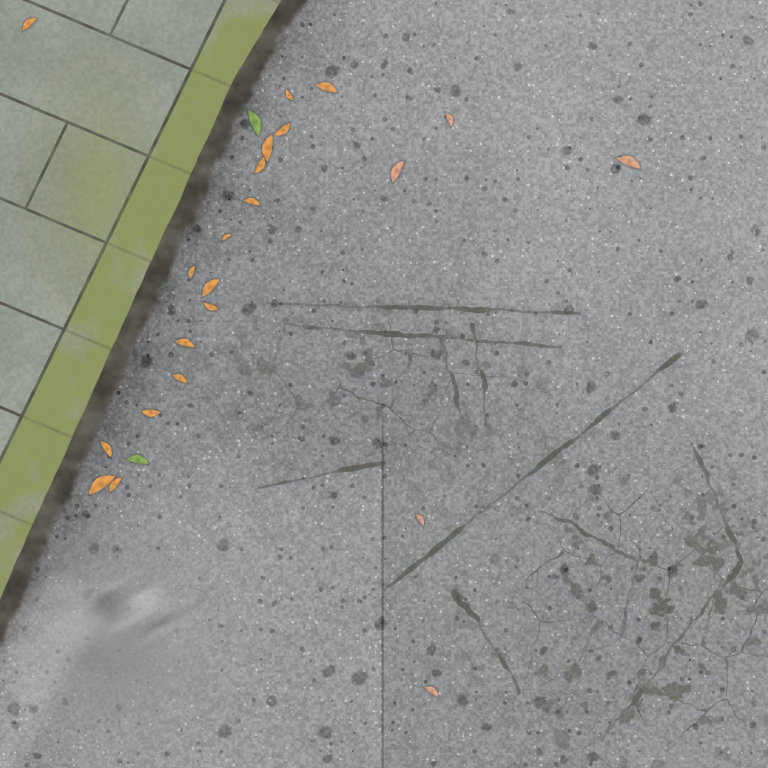
Give the GLSL for this texture, as a Shadertoy shader.

```glsl
const vec3 ASPHALT = vec3(.595, .603, .606);
const vec3 DIRT = vec3(.31, .3, .27);
const vec3 PAVER = vec3(.585, .605, .565);
const vec3 MOSS = vec3(.55, .59, .36);
const vec3 ORANGE = vec3(.86, .6, .32);
const vec3 GREEN = vec3(.52, .65, .34);
const float GRAIN = .11;
const float FACE = .029;
const float ROW = .136;

// Four straight seams, then crack branches
const vec4 LINES[11] = vec4[11](
  vec4(.35, .605, .755, .592), vec4(.885, .538, .5, .232),
  vec4(.338, .365, .498, .398), vec4(.37, .577, .73, .548),
  vec4(.615, .575, .637, .44), vec4(.573, .557, .6, .46),
  vec4(.898, .427, .966, .27), vec4(.966, .27, .78, .03),
  vec4(.592, .232, .677, .1), vec4(.703, .336, .833, .27),
  vec4(.833, .27, .807, .167));
// Centre, angle, half length (negative is green)
const vec4 LEAVES[12] = vec4[12](
  vec4(.037, .97, .7, .012), vec4(.426, .887, -.3, .015),
  vec4(.333, .841, -1.2, -.018), vec4(.348, .808, 1.4, .018),
  vec4(.516, .778, 1.1, .016), vec4(.82, .79, -.4, .017),
  vec4(.273, .627, .8, .016), vec4(.586, .845, -1.2, .01),
  vec4(.131, .371, .6, .021), vec4(.18, .402, -.2, -.015),
  vec4(.548, .324, -1, .009), vec4(.563, .101, -.6, .011));

float hash(vec2 p) {
  vec3 q = fract(p.xyx * .1031);
  q += dot(q, q.yzx + 33.33);
  return fract((q.x + q.y) * q.z);
}
float noise(vec2 p) {
  vec2 i = floor(p), f = fract(p);
  f *= f * (3. - 2. * f);
  return mix(mix(hash(i), hash(i + vec2(1, 0)), f.x),
    mix(hash(i + vec2(0, 1)), hash(i + 1.), f.x), f.y);
}
float fbm(vec2 p) {
  return .5 * noise(p) + .27 * noise(p * 2.03 + 7.) + .16 * noise(p * 4.1 + 21.);
}
float segment(vec2 p, vec4 s) {
  vec2 a = p - s.xy, b = s.zw - s.xy;
  return length(a - b * clamp(dot(a, b) / dot(b, b), 0., 1.));
}
float line(float d, float w, float px) {
  return 1. - smoothstep(w, w + 1.5 * px, abs(d));
}
float glow(vec2 p, vec2 c, vec2 r) {
  p = (p - c) / r;
  return exp(-dot(p, p));
}
// One candidate speck per cell
float specks(vec2 p) {
  vec2 id = floor(p), c = .3 + .4 * vec2(hash(id + 3.7), hash(id + 9.2));
  float r = .12 + .22 * hash(id + 21.);
  return step(.88, hash(id)) * (1. - smoothstep(r * .5, r, length(fract(p) - c)));
}
// Zero on the border between random cells
float cellBorder(vec2 p) {
  vec2 id = floor(p), f = fract(p);
  float near = 9., next = 9.;
  for (int k = 0; k < 9; k++) {
    vec2 o = vec2(k % 3 - 1, k / 3 - 1);
    float d = length(o + vec2(hash(id + o), hash(id + o + 41.)) - f);
    next = min(next, max(near, d));
    near = min(near, d);
  }
  return next - near;
}
void addLeaf(inout vec3 col, vec2 p, vec4 leaf, float px) {
  float c = cos(leaf.z), s = sin(leaf.z), len = abs(leaf.w);
  vec2 q = mat2(c, -s, s, c) * (p - leaf.xy) / len;
  q.y += .18 * q.x * q.x;
  float d = max(abs(q.y) - .36 * (1. - q.x * q.x), abs(q.x) - 1.) * len;
  vec3 tint = leaf.w < 0. ? GREEN : mix(ORANGE, vec3(.84, .63, .52), smoothstep(.4, .5, leaf.x));
  col *= .78 + .22 * smoothstep(0., .004, d);
  col = mix(col, tint * (.88 + .22 * noise(q * 3.)), 1. - smoothstep(-px, px, d));
}

vec3 road(vec2 p, float edge, float px) {
  // Broad tones, grime and the step at the vertical seam
  float rough = 1. - .8 * glow(p, vec2(.15, .17), vec2(.13));
  float middle = glow(p, vec2(.48, .5), vec2(.24, .12));
  float corner = glow(p, vec2(.84, .19), vec2(.22)), side = p.x - .498;
  vec3 col = ASPHALT + .07 * (fbm(p * 7.) - .5) + .025 * smoothstep(1., 1.8, p.x + p.y);
  col -= .06 * middle + .05 * corner;
  col -= (.13 * exp(-edge * 24.) + .04 * exp(-edge * 6.)) * (.5 + fbm(p * 28.));
  col -= (1. - smoothstep(.4, .49, p.y)) * (.14 * line(side, .0006, px)
    + .045 * smoothstep(-px, px, side) * exp(-max(side, 0.) * 9.));
  // Worn concrete and brushed streaks
  float worn = segment(p + .025 * fbm(p * 18.), vec4(.09, .21, -.01, .04));
  col += .09 * (1. - smoothstep(.025, .065, worn));
  vec2 streak = vec2((p.y - p.x * .55) * 82., p.x * 18. + p.y * 12.);
  col += .32 * (noise(streak) - .5) * glow(p, vec2(.18, .21), vec2(.065, .035));
  // Aggregate and pits
  col += GRAIN * rough * (noise(p * 270.) + .7 * noise(p * 490.) - .85);
  col += .15 * rough * (specks(p * 130.) - specks(p * 75. + 28.)
    - specks((p + .006 * noise(p * 90.)) * 29.));
  // Seams, cracks and blotches
  vec2 bent = p + .018 * (vec2(fbm(p * 32.), fbm(p * 32. + 19.)) - .47);
  float patchy = smoothstep(.3, .68, fbm(p * 24. + 5.));
  float crack = line(cellBorder(bent * 12.) / 12., .0007, px)
    * smoothstep(.2, .65, max(corner, .7 * middle)) * (.15 + .55 * patchy);
  for (int i = 0; i < 11; i++) {
    float seam = i < 4 ? 1. : 0.;
    float d = segment(mix(bent, p, .7 * seam), LINES[i]);
    crack = max(crack, line(d, .0005 + .0025 * patchy * patchy, px) * (.4 + .5 * patchy));
    col -= .035 * seam * exp(-d * 130.);
  }
  float blotch = smoothstep(.57, .68, fbm(p * 48.)) * max(corner, .7 * middle);
  return mix(col, DIRT, max(crack * .75, blotch * .6));
}

vec3 pavement(vec2 p, float px) {
  float strip = p.x - .488 * (p.y - .4), row = (p.y + .42 * p.x - .47) / ROW;
  float inner = 1. - smoothstep(-px, px, strip);
  vec3 col = PAVER + .1 * (fbm(p * 14.) - .5) + .055 * (noise(p * 250.) - .5);
  float moss = mix(.35 + .8 * smoothstep(.3, .6, fbm(p * 16.)),
    .55 * glow(p, vec2(.13, .75), vec2(.07, .12)), inner);
  col = mix(col, MOSS, min(moss, .9));
  // Joints
  float joint = line((fract(row + .5) - .5) * ROW, .0011, px);
  joint = max(joint, (1. - mod(floor(row), 2.)) * line(strip + .127, .0012, px));
  joint = max(joint * mix(.3, 1., inner), line(strip, .0014, px));
  return mix(col, DIRT, joint * (.5 + .45 * noise(p * 70.)));
}

void mainImage(out vec4 fragColor, in vec2 fragCoord) {
  vec2 p = fragCoord / iResolution.xy;
  float px = 1. / min(iResolution.x, iResolution.y);
  float edge = p.x - .45 * p.y + .1 - .015 * smoothstep(.87, 1., p.y);
  edge += .006 * (fbm(p * 22.) - .5);
  // Road, curb face, walkway
  vec3 col = road(p, max(edge - FACE, 0.), px);
  float dirt = fbm(p * 45.);
  col = mix(DIRT * (.7 + .8 * dirt), col, smoothstep(-.007, .005, edge + .016 * (dirt - .5) - FACE));
  col = mix(pavement(p, px), col, smoothstep(-px, px, edge));
  // Leaves and gutter litter
  for (int i = 0; i < 12; i++) {
    addLeaf(col, p, LEAVES[i], px);
    float n = float(i), y = .37 + .046 * n;
    float x = .45 * y - .055 + .07 * hash(vec2(n, 4)), size = .006 + .007 * hash(vec2(n, 2));
    addLeaf(col, p, vec4(x, y, 6.28 * hash(vec2(n, 8)), size), px);
  }
  fragColor = vec4(clamp(col, 0., 1.), 1.);
}
```
